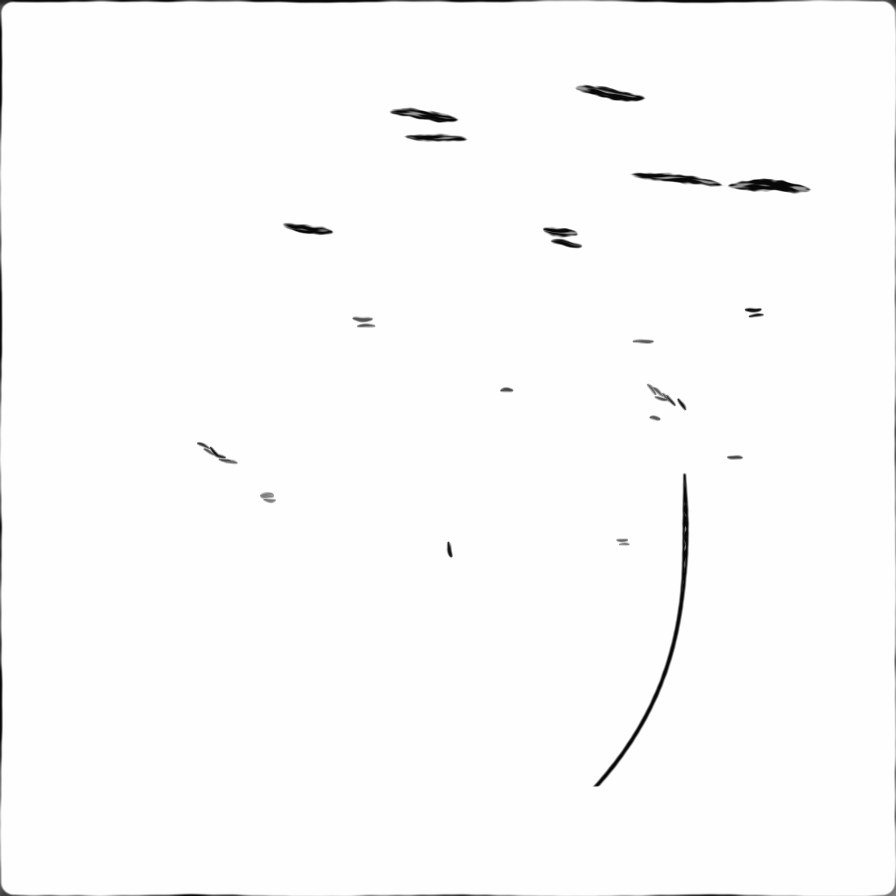
Reproduce this texture procedurally as a Shadertoy shader.

```glsl
// Sparse black ink strokes and one long curved line on white paper with a worn thin border.

const vec3 PAPER = vec3(0.996);
const vec3 INK = vec3(0.03);
const float SOFTNESS = 0.0016;        // ink edge blur
const int STROKES = 15;               // scattered strokes, some with a companion
const float PAIRED = 0.45;            // share of strokes with a companion
const int SCRIBBLES = 2;              // ragged diagonal clumps
const int SCRIBBLE_LINES = 6;         // lines in each clump
const vec2 FIELD_LOW = vec2(0.05, 0.34);
const vec2 FIELD_HIGH = vec2(0.92, 0.94);
const float UPPER_SHIFT = 0.36;       // keeps the upper left empty
const float TILT = -0.06;             // usual stroke angle, radians
const vec2 LENGTHS = vec2(0.009, 0.052);
const vec2 WIDTHS = vec2(0.0024, 0.0052);
const vec2 CURVE_TOP = vec2(0.764, 0.473);
const float CURVE_DROP = 0.351;
const vec2 CURVE_BEND = vec2(0.010, 0.109);
const float CORNER = 0.015;           // border corner radius

float hash(float n) { return fract(sin(n * 127.1 + 3.7) * 4375.85); }

vec2 gradient(vec2 cell) {
    float a = 6.2832 * fract(sin(dot(cell, vec2(127.1, 311.7))) * 4375.85);
    return vec2(cos(a), sin(a));
}

// Gradient noise, about -0.7 to 0.7
float noise(vec2 p) {
    vec2 i = floor(p), f = fract(p);
    vec2 u = f * f * f * (f * (f * 6.0 - 15.0) + 10.0);
    vec2 e = vec2(1.0, 0.0);
    float low = mix(dot(gradient(i), f), dot(gradient(i + e), f - e), u.x);
    float high = mix(dot(gradient(i + e.yx), f - e.yx),
                     dot(gradient(i + 1.0), f - 1.0), u.x);
    return mix(low, high, u.y);
}

// Spindle with a dark outline and a streaky core
float stroke(vec2 p, float angle, float len, float width, float seed, float soft) {
    float c = cos(angle), s = sin(angle);
    p = vec2(c * p.x + s * p.y, c * p.y - s * p.x);
    float along = p.x / len;
    if (abs(along) > 1.1) return 0.0;
    p.y += 0.25 * width * sin(along * 2.5 + seed);
    float ragged = noise(vec2(p.x * 90.0, p.y * 250.0) + seed * 17.0);
    float taper = sqrt(max(1.0 - along * along, 0.0));
    float edge = width * (taper * (1.0 + 0.45 * ragged) - 0.05);
    float body = smoothstep(soft, -soft, abs(p.y) - edge) * smoothstep(1.08, 0.9, abs(along));
    float core = smoothstep(0.7, 0.1, abs(p.y) / width) * smoothstep(0.0025, 0.004, width);
    float streak = noise(vec2(p.x * 45.0, p.y * 260.0) + seed * 31.0);
    return body * (1.0 - 0.6 * core * smoothstep(-0.1, 0.35, streak));
}

// Long line: straight at the top, sweeping to the lower left
float longCurve(vec2 p, float soft) {
    float t = (CURVE_TOP.y - p.y) / CURVE_DROP;
    float bend = CURVE_BEND.x * t - CURVE_BEND.y * t * t * t;
    float slope = (CURVE_BEND.x - 3.0 * CURVE_BEND.y * t * t) / CURVE_DROP;
    float d = abs(p.x - CURVE_TOP.x - bend) / sqrt(1.0 + slope * slope);
    float belly = exp(-pow((t - 0.2) / 0.13, 2.0));
    float width = 0.0022 * smoothstep(-0.15, 0.15, t) + 0.0011 * belly;
    width += 0.0004 * noise(vec2(t * 40.0, 4.0));
    float ends = smoothstep(0.0, 0.01, t) * smoothstep(1.003, 0.995, t);
    float grain = smoothstep(0.0, 0.4, noise(p * vec2(350.0, 150.0)));
    float hollow = 0.5 * belly * grain * smoothstep(0.002, 0.0, d);
    return ends * smoothstep(soft, -soft, d - width) * (1.0 - hollow);
}

// Thin frame with rounded corners: dark along the top, in patches at the left
float border(vec2 p, float soft) {
    vec2 q = abs(p - 0.5) - 0.5 + CORNER;
    float d = length(max(q, 0.0)) + min(max(q.x, q.y), 0.0) - CORNER;
    float wear = noise(p * 7.0 + 5.0) + 0.3 * noise(p * 40.0);
    float heavy = max(smoothstep(0.985, 1.0, p.y), 0.6 * smoothstep(0.015, 0.0, p.x));
    float inset = 0.0010 + 0.0010 * heavy + 0.0022 * wear;
    float strength = clamp(0.5 + 0.4 * heavy + 1.1 * wear, 0.2, 1.0);
    return strength * smoothstep(-soft, soft, d + inset);
}

void mainImage(out vec4 fragColor, in vec2 fragCoord) {
    vec2 p = fragCoord / iResolution.xy;
    float soft = max(SOFTNESS, 0.7 / min(iResolution.x, iResolution.y));
    float ink = max(longCurve(p, soft), border(p, soft));

    // Scattered strokes: few and long at the upper right, small flecks below
    for (int i = 0; i < STROKES; i++) {
        float n = float(i);
        vec2 spread = fract(0.5 + n * vec2(0.7549, 0.5698));
        vec2 low = FIELD_LOW + vec2(UPPER_SHIFT * spread.y, 0.0);
        vec2 center = mix(low, FIELD_HIGH, vec2(sqrt(spread.x), spread.y));
        center.y += 0.05 * (hash(n + 20.0) - 0.5);
        float size = smoothstep(0.4, 0.9, spread.y);
        float len = mix(LENGTHS.x, LENGTHS.y, size) * mix(0.6, 1.2, hash(n));
        float width = mix(WIDTHS.x, WIDTHS.y, size) * mix(0.75, 1.35, hash(n + 40.0));
        float steep = step(hash(n + 80.0), 0.1) * step(spread.y, 0.5);
        float angle = mix(TILT + 0.24 * (hash(n + 120.0) - 0.5), -1.35, steep);
        float weight = mix(0.45, 1.0, max(smoothstep(0.1, 0.4, size), hash(n + 160.0)));
        float mark = stroke(p - center, angle, len, width, n, soft);
        if (hash(n + 200.0) < PAIRED) {
            vec2 below = p - center - len * vec2(0.35, -0.65);
            mark = max(mark, stroke(below, angle + 0.04, 0.9 * len, 0.7 * width, n + 60.0, soft));
        }
        ink = max(ink, weight * mark);
    }

    // Ragged scribbles falling to the right
    for (int k = 0; k < SCRIBBLES; k++) {
        vec2 middle = mix(vec2(0.24, 0.49), vec2(0.745, 0.557), float(k));
        for (int j = 0; j < SCRIBBLE_LINES; j++) {
            float n = float(k * SCRIBBLE_LINES + j) + 200.0;
            float t = float(j) / float(SCRIBBLE_LINES - 1) - 0.5;
            vec2 jitter = 0.009 * (vec2(hash(n), hash(n + 50.0)) - 0.5);
            float angle = -0.75 + 1.2 * (hash(n + 90.0) - 0.5);
            vec2 offset = p - middle - t * vec2(0.026, -0.020) - jitter;
            float line = stroke(offset, angle, 0.008, 0.0018, n, soft);
            ink = max(ink, mix(0.6, 1.0, hash(n + 130.0)) * line);
        }
    }

    fragColor = vec4(mix(PAPER, INK, ink), 1.0);
}
```
